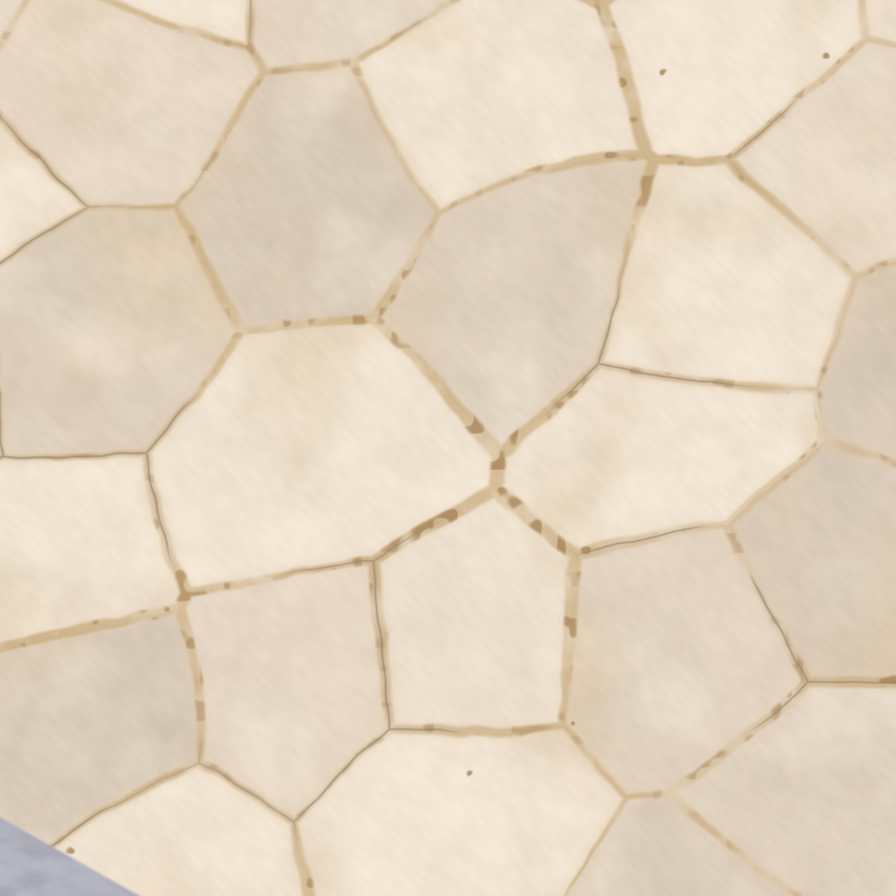
Give the GLSL for this texture, as a Shadertoy shader.

```glsl
const vec3 CREAM = vec3(0.945, 0.895, 0.825);
const vec3 BEIGE = vec3(0.905, 0.847, 0.775);
const vec3 GREIGE = vec3(0.840, 0.782, 0.712);
const vec3 TAN = vec3(0.870, 0.795, 0.675);
const vec3 OCHRE = vec3(0.800, 0.690, 0.520);
const vec3 RUST = vec3(0.600, 0.450, 0.270);
const vec3 CRACK = vec3(0.560, 0.510, 0.460);
const vec3 BLUE_GREY = vec3(0.690, 0.690, 0.735);

const float SLABS_ACROSS = 4.4;

float hash(vec2 p) {
    vec3 q = fract(vec3(p.xyx) * 0.1031);
    q += dot(q, q.yzx + 33.33);
    return fract((q.x + q.y) * q.z);
}

vec2 hash2(vec2 p) {
    return vec2(hash(p), hash(p + 57.3));
}

float noise(vec2 p) {
    vec2 i = floor(p), f = fract(p);
    f = f * f * (3.0 - 2.0 * f);
    vec2 e = vec2(0.0, 1.0);
    return mix(mix(hash(i), hash(i + e.yx), f.x),
               mix(hash(i + e.xy), hash(i + e.yy), f.x), f.y);
}

float fbm(vec2 p) {
    float sum = 0.0, amp = 0.533;
    for (int i = 0; i < 4; i++) {
        sum += amp * noise(p);
        p = mat2(1.6, 1.2, -1.2, 1.6) * p + 7.1;
        amp *= 0.5;
    }
    return sum;
}

mat2 rotate(float a) {
    return mat2(cos(a), -sin(a), sin(a), cos(a));
}

vec2 slabCentre(vec2 cell) {
    return cell + 0.5 + 0.72 * (hash2(cell + 11.0) - 0.5)
         + vec2(0.45 * mod(cell.y, 2.0), 0.0);
}

// Distance to the nearest joint in x, cell of the slab in yz
vec3 slabs(vec2 p) {
    vec2 base = floor(p), cell = base, toCentre = vec2(9.0);
    for (int y = -2; y <= 2; y++)
    for (int x = -2; x <= 2; x++) {
        vec2 c = base + vec2(x, y);
        vec2 d = slabCentre(c) - p;
        if (dot(d, d) < dot(toCentre, toCentre)) { toCentre = d; cell = c; }
    }
    float edge = 9.0;
    for (int y = -2; y <= 2; y++)
    for (int x = -2; x <= 2; x++) {
        vec2 c = cell + vec2(x, y);
        vec2 d = slabCentre(c) - p;
        vec2 across = d - toCentre;
        if (dot(across, across) > 0.0001)
            edge = min(edge, dot(0.5 * (d + toCentre), normalize(across)));
    }
    return vec3(edge, cell);
}

vec3 stone(vec2 p, vec2 cell) {
    float tone = hash(cell + 3.7);
    vec2 q = p + 5.0 * hash2(cell);
    vec3 col = mix(CREAM, BEIGE, smoothstep(0.30, 0.58, tone));
    col = mix(col, GREIGE, 0.85 * smoothstep(0.68, 0.90, tone));
    // Warm stains, cloudy pale areas and fine slanted grain
    col = mix(col, TAN, 0.60 * smoothstep(0.50, 0.80, fbm(q * 6.0)));
    col = mix(col, CREAM, 0.45 * smoothstep(0.52, 0.78, fbm(q * 9.0 + 31.0)));
    col += 0.055 * (fbm(q * 22.0) - 0.5);
    col += 0.022 * (noise(rotate(-0.8) * p * vec2(70.0, 190.0)) - 0.5);
    return col;
}

float band(float d, float width, float soft) {
    return 1.0 - smoothstep(width - soft, width + soft, d);
}

vec3 addJoints(vec3 col, vec2 p, float d, float px) {
    float wear = noise(p * 6.0 + 13.0);
    float width = mix(0.0015, 0.0075, wear);
    float strength = mix(0.40, 0.95, noise(p * 5.0 + 41.0));
    col = mix(col, TAN, 0.35 * band(d, 0.008, 0.009));
    vec3 filler = mix(TAN, OCHRE, smoothstep(0.15, 0.60, fbm(p * 28.0)));
    col = mix(col, filler, strength * band(d, width, 0.0020 + px));
    // Rusty grit and hairline gaps
    float grit = smoothstep(0.66, 0.86, noise(p * 75.0));
    col = mix(col, RUST, 0.65 * grit * wear * band(d, width, 0.002 + px));
    float gap = smoothstep(0.52, 0.72, noise(p * 7.0 + 83.0));
    return mix(col, CRACK, 0.75 * gap * band(d, 0.0009, 0.0008 + px));
}

float specks(vec2 p, float px) {
    vec2 cell = floor(p * 9.0);
    vec2 centre = (cell + 0.2 + 0.6 * hash2(cell + 5.0)) / 9.0;
    float radius = mix(0.002, 0.006, hash(cell + 19.0));
    float d = length(p - centre) + 0.003 * (noise(p * 180.0) - 0.5);
    return step(0.93, hash(cell + 71.0)) * band(d, radius, 0.001 + px);
}

void mainImage(out vec4 fragColor, in vec2 fragCoord) {
    vec2 p = fragCoord / iResolution.y;
    float px = 0.7 / iResolution.y;

    // Gently bent joints on a slanted layout
    vec2 bend = vec2(noise(p * 5.0), noise(p * 5.0 + 29.0)) - 0.5;
    vec2 chip = vec2(noise(p * 45.0), noise(p * 45.0 + 17.0)) - 0.5;
    vec2 q = rotate(0.42) * (p + 0.035 * bend + 0.004 * chip);
    vec3 slab = slabs(q * SLABS_ACROSS * vec2(0.90, 1.05) + 20.0);

    vec3 col = stone(p, slab.yz);
    col = addJoints(col, p, slab.x / SLABS_ACROSS, px);
    col = mix(col, RUST, 0.7 * specks(p, px));

    // Blue-grey kerb across the lower left corner
    float kerb = dot(p - vec2(0.0, 0.088), normalize(vec2(0.088, 0.156)));
    vec3 kerbCol = BLUE_GREY + 0.12 * (fbm(p * vec2(30.0, 60.0)) - 0.5);
    col = mix(col, kerbCol, band(kerb, 0.0, 0.002 + px));

    fragColor = vec4(col, 1.0);
}
```
